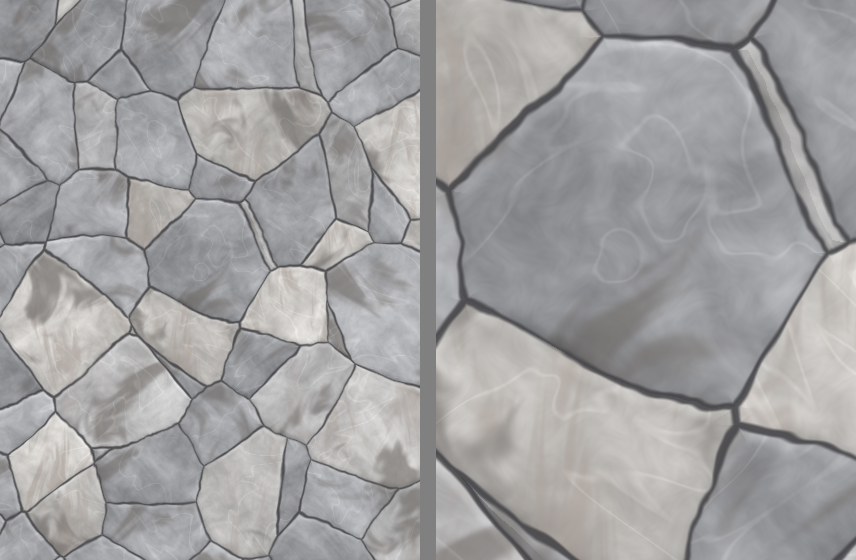
Left, the full canvas; right, a detail of the centre.
Write a Shadertoy shader that draws this texture.

```glsl
// Irregular flagstone paving: a power diagram (weighted cellular noise) gives
// straight-sided stones of mixed size, parted by thin dark joints. Layered,
// folded sines paint the cloudy mineral stains, veins and worn rims.

const float STONES_ACROSS = 6.0;
const vec3 SLATE = vec3(0.640, 0.646, 0.662);
const vec3 CREAM = vec3(0.775, 0.765, 0.750);
const vec3 UMBER = vec3(0.450, 0.432, 0.420);
const vec3 BLUSH = vec3(0.665, 0.625, 0.600);
const vec3 JOINT = vec3(0.270, 0.270, 0.285);

struct Stone {
    vec2 id;      // lattice cell that owns the stone
    float edge;   // distance to the nearest side, in canvas widths
    vec2 normal;  // outward direction of that side
};

vec3 hash3(vec2 cell) {
    vec3 q = fract(cell.xyx * vec3(0.1031, 0.1030, 0.0973) + 0.37);
    q += dot(q, q.yxz + 33.33);
    return fract((q.xxy + q.yzz) * q.zyx);
}

// Sines layered over rotated, folded octaves; roughly -1.5 to 1.5.
float clouds(vec2 p) {
    const mat2 TURN = mat2(0.8, 0.6, -0.6, 0.8);
    float sum = 0.0, amp = 1.0;
    for (int i = 0; i < 5; i++) {
        p += 0.45 * sin(p.yx * 1.3 + float(i));
        sum += amp * sin(p.x) * sin(p.y);
        p = TURN * p * 1.8 + 2.7;
        amp *= 0.7;
    }
    return sum;
}

// Site position in xy; z is the weight that swells a few stones.
vec3 site(vec2 cell) {
    vec3 h = hash3(cell);
    return vec3(cell + h.xy, 0.75 * h.z * h.z * h.z);
}

float power(vec2 p, vec3 s) {
    vec2 d = p - s.xy;
    return dot(d, d) - s.z;
}

Stone findStone(vec2 p, float scale) {
    p *= scale;
    vec2 base = floor(p), id = base;
    float best = 1e3;
    for (int k = 0; k < 25; k++) {
        vec2 cell = base + vec2(k % 5 - 2, k / 5 - 2);
        float d = power(p, site(cell));
        if (d < best) { best = d; id = cell; }
    }
    Stone stone = Stone(id, 1e3, vec2(0.0));
    vec2 centre = site(id).xy;
    for (int k = 0; k < 49; k++) {
        vec2 cell = base + vec2(k % 7 - 3, k / 7 - 3);
        if (cell == id) continue;
        vec3 other = site(cell);
        vec2 across = other.xy - centre;
        float span = max(length(across), 1e-3);
        float d = (power(p, other) - best) / (2.0 * span * scale);
        if (d < stone.edge) { stone.edge = d; stone.normal = across / span; }
    }
    return stone;
}

// Mineral colour of one stone: base tone, mottling, stains and veins.
vec3 stoneColour(vec2 p, vec2 id) {
    vec3 kind = hash3(id + 71.0);
    vec2 shift = kind.yz * 40.0;
    float pale = smoothstep(0.60, 0.88, kind.x);
    vec3 colour = mix(SLATE, CREAM, pale) + 0.11 * (kind.y - 0.5);

    colour += 0.050 * clouds(p * 15.0 + shift);
    colour += 0.022 * clouds(p * 55.0 + shift);

    float streak = smoothstep(0.0, 1.4, clouds(p * vec2(34.0, 11.0) + shift));
    colour = mix(colour, BLUSH, 0.6 * pale * streak);

    float stain = smoothstep(0.25, 1.4, clouds(p * 11.0 - shift) + 0.4 * (kind.z - 0.5));
    colour = mix(colour, UMBER, 0.65 * stain);

    float vein = 1.0 - smoothstep(0.0, 0.08, abs(clouds(p * 7.0 + shift.yx)));
    return colour + 0.045 * vein;
}

void mainImage(out vec4 fragColor, in vec2 fragCoord) {
    vec2 p = fragCoord / iResolution.x;
    float pixel = 1.0 / iResolution.x;

    // Bend and roughen the straight sides, then lean the lattice.
    vec2 bent = p + 0.013 * sin(p.yx * 12.0 + vec2(0.4, 2.1));
    bent += 0.0045 * vec2(clouds(p * 10.0), clouds(p * 10.0 + 40.0));
    bent = mat2(0.82, 0.57, -0.57, 0.82) * bent + 3.0;
    Stone stone = findStone(bent, STONES_ACROSS);

    vec3 colour = stoneColour(p, stone.id);

    // Worn rim: pale on the lit sides, shaded on the others.
    float wear = clouds(p * 20.0 + 9.0);
    float lit = dot(stone.normal, vec2(-0.35, 0.94));
    float rim = smoothstep(0.015, 0.004, stone.edge);
    colour += rim * (0.035 + 0.045 * lit + 0.03 * wear);
    colour *= 1.0 - 0.13 * exp(-stone.edge / 0.007) * (1.0 - 0.5 * lit);

    // Dark joint of uneven width.
    float halfWidth = 0.0022 + 0.0009 * wear;
    float blur = 0.0013 + 0.6 * pixel;
    float joint = 1.0 - smoothstep(halfWidth - blur, halfWidth + blur, stone.edge);
    colour = mix(colour, JOINT, 0.88 * joint);

    fragColor = vec4(clamp(colour, 0.0, 1.0), 1.0);
}
```
